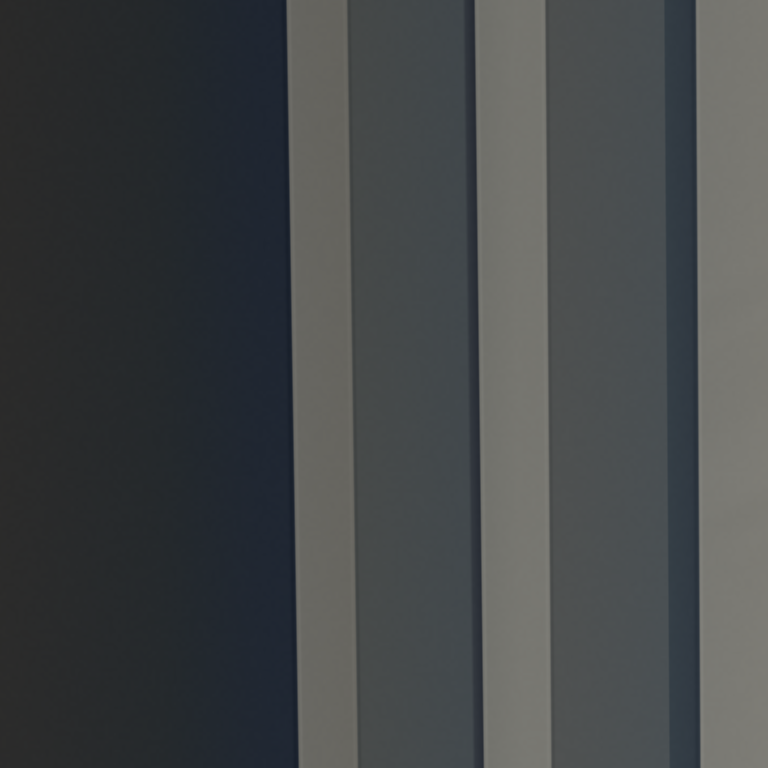
Write a Shadertoy shader that draws this background.

```glsl
// Dim interior of slightly leaning vertical panels: a dark bay, pale posts and grey recesses.

float hash(vec2 p) {
    p = fract(p * vec2(0.1031, 0.1173));
    p += dot(p, p.yx + 33.33);
    return fract((p.x + p.y) * p.x * 7.31);
}

float noise(vec2 p) {
    vec2 i = floor(p), f = fract(p);
    f = f * f * (3.0 - 2.0 * f);
    return mix(mix(hash(i), hash(i + vec2(1, 0)), f.x),
               mix(hash(i + vec2(0, 1)), hash(i + vec2(1, 1)), f.x), f.y);
}

// Signed distance to the right of an edge running from bottomX to topX.
float edgeDistance(vec2 uv, float bottomX, float topX) {
    return uv.x - mix(bottomX, topX, uv.y);
}

// Lay a new panel over everything to the right of its edge.
vec3 addPanel(vec3 base, vec3 panel, float d, float blur) {
    return mix(base, panel, smoothstep(-blur, blur, d));
}

// Narrow soft line centred on an edge.
float edgeLine(float d, float width) {
    return exp(-d * d / (width * width));
}

// Horizontal gradient across a panel of the given width.
vec3 shade(vec3 leftColor, vec3 rightColor, float d, float width) {
    return mix(leftColor, rightColor, clamp(d / width, 0.0, 1.0));
}

void mainImage(out vec4 fragColor, in vec2 fragCoord) {
    vec2 uv = fragCoord / iResolution.xy;
    float blur = max(0.0016, 0.8 / iResolution.x);

    // Panel edges, left to right
    float post1 = edgeDistance(uv, 0.389, 0.373);
    float recess1 = edgeDistance(uv, 0.466, 0.452);
    float gap = edgeDistance(uv, 0.617, 0.604);
    float post2 = edgeDistance(uv, 0.630, 0.618);
    float recess2 = edgeDistance(uv, 0.718, 0.710);
    float band = edgeDistance(uv, 0.872, 0.865);
    float wall = edgeDistance(uv, 0.912, 0.906);

    // Dark bay: warm at the far left, blue near the post
    vec3 color = shade(vec3(0.168, 0.167, 0.165), vec3(0.138, 0.158, 0.172), uv.x, 0.25);
    color = mix(color, vec3(0.122, 0.150, 0.195), smoothstep(-0.19, -0.01, post1));

    // First post and recess
    vec3 postColor = shade(vec3(0.405, 0.402, 0.382), vec3(0.398, 0.393, 0.370), post1, 0.08);
    color = addPanel(color, postColor, post1, blur);
    vec3 recessColor = shade(vec3(0.277, 0.289, 0.286), vec3(0.257, 0.282, 0.297), recess1, 0.15);
    color = addPanel(color, recessColor, recess1, blur);

    // Shadow gap and second post
    vec3 gapColor = shade(vec3(0.205, 0.225, 0.250), vec3(0.155, 0.173, 0.205), gap, 0.012);
    color = addPanel(color, gapColor, gap, blur * 1.6);
    vec3 post2Color = shade(vec3(0.440, 0.440, 0.418), vec3(0.462, 0.460, 0.437), post2, 0.05);
    color = addPanel(color, post2Color, post2, blur);

    // Second recess, blue band and right wall
    recessColor = shade(vec3(0.305, 0.314, 0.312), vec3(0.286, 0.309, 0.321), recess2, 0.15);
    color = addPanel(color, recessColor, recess2, blur);
    vec3 bandColor = shade(vec3(0.205, 0.243, 0.272), vec3(0.185, 0.218, 0.255), band, 0.04);
    color = addPanel(color, bandColor, band, blur);
    vec3 wallColor = shade(vec3(0.468, 0.466, 0.444), vec3(0.482, 0.477, 0.452), wall, 0.09);
    float streak = noise(vec2(uv.x * 4.0, (uv.y - 0.45 * uv.x) * 28.0)) - 0.5;
    wallColor += 0.014 * streak * smoothstep(0.75, 0.55, uv.y) * smoothstep(0.2, 0.35, uv.y);
    color = addPanel(color, wallColor, wall, blur);

    // Thin lit rims and dark seams
    float rims = edgeLine(post1 - 0.004, 0.002) + edgeLine(post2 - 0.004, 0.002)
               + edgeLine(wall - 0.003, 0.002) + 0.6 * edgeLine(recess1 + 0.004, 0.002)
               + 0.6 * edgeLine(recess2 + 0.004, 0.002);
    float seams = edgeLine(post1 + 0.004, 0.003) + edgeLine(recess1 - 0.003, 0.002)
                + edgeLine(recess2 - 0.003, 0.002) + edgeLine(wall + 0.004, 0.003);
    color += 0.025 * rims - 0.025 * seams;

    // Slight vertical falloff and fine grain
    color *= mix(1.02, 0.98, uv.y);
    color += 0.006 * (noise(uv * 180.0) - 0.5);
    fragColor = vec4(color, 1.0);
}
```
